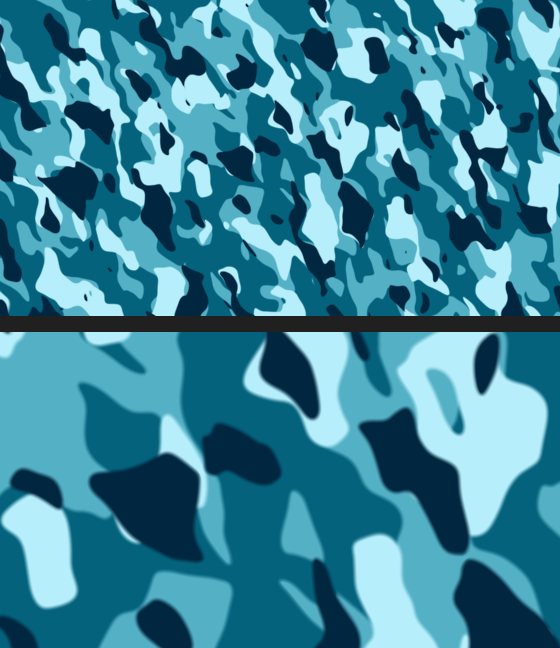
Top: the whole. Bottom: its middle third, enlarged.
Give the GLSL for this pattern, as a WebGL 1 fragment shader.

```glsl
precision highp float;
// Four-tone blue camouflage: slanted, dripping patches with crisp wavy outlines.

uniform vec2 u_resolution;

// Palette, from the ground up
const vec3 TEAL = vec3(0.015, 0.385, 0.485);
const vec3 SKY  = vec3(0.33, 0.69, 0.77);
const vec3 ICE  = vec3(0.715, 0.935, 0.985);
const vec3 NAVY = vec3(0.0, 0.15, 0.25);

// Patch layout: x runs across the slant, y along it (canvas height = 1)
const float SLANT = 0.50;                  // lean from the vertical, radians
const vec2 NAVY_CELLS = vec2(10.5, 5.6);
const vec2 ICE_CELLS  = vec2(9.5, 4.8);
const vec2 SKY_CELLS  = vec2(10.0, 4.6);
const vec3 DETAIL = vec3(0.45, 0.60, 0.55);  // lobe strength: navy, ice, sky
const vec3 LEVEL  = vec3(0.89, 0.61, 0.11);  // cut in standard deviations
const float DETAIL_SCALE = 2.15;
const float SKY_NEAR_ICE = 0.4;            // how much sky gathers around ice
const float WARP_SIZE = 0.03;
const float WARP_FREQ = 13.0;
const float NOISE_SIGMA = 0.216;           // standard deviation of the noise
const float EDGE = 0.0032;                 // half width of the soft edge

const float TAU = 6.2831853;

float hash(vec2 cell) {
  vec3 h = fract(cell.xyx * vec3(0.1031, 0.1030, 0.0973));
  h += dot(h, h.yzx + 33.33);
  return fract((h.x + h.y) * h.z);
}

// Dot product of a random unit gradient with the offset from its corner
float corner(vec2 cell, vec2 offset) {
  float angle = TAU * hash(cell);
  return dot(vec2(cos(angle), sin(angle)), offset);
}

float gradientNoise(vec2 p) {
  vec2 i = floor(p);
  vec2 f = p - i;
  vec2 s = f * f * f * (f * (f * 6.0 - 15.0) + 10.0);
  vec2 e = vec2(1.0, 0.0);
  float low  = mix(corner(i, f), corner(i + e.xy, f - e.xy), s.x);
  float high = mix(corner(i + e.yx, f - e.yx), corner(i + e.xx, f - e.xx), s.x);
  return mix(low, high, s.y);
}

// Two octaves, scaled to unit variance
float patches(vec2 p, float detail) {
  float lobes = gradientNoise(p * DETAIL_SCALE + vec2(37.3, 11.7));
  float sum = gradientNoise(p) + detail * lobes;
  return sum / (NOISE_SIGMA * sqrt(1.0 + detail * detail));
}

// Heights of the navy, ice and sky layers at a canvas point
vec3 layers(vec2 p) {
  float c = cos(SLANT);
  float s = sin(SLANT);
  vec2 q = vec2(c * p.x + s * p.y, c * p.y - s * p.x);

  // Bend the outlines
  vec2 w = q * WARP_FREQ;
  q += WARP_SIZE * vec2(gradientNoise(w + 71.2), gradientNoise(w + 143.6));

  float navy = patches(q * NAVY_CELLS + vec2(19.4, 53.1), DETAIL.x);
  float ice  = patches(q * ICE_CELLS + vec2(87.6, 24.8), DETAIL.y);
  float sky  = patches(q * SKY_CELLS + vec2(45.2, 96.5), DETAIL.z);
  return vec3(navy, ice, sky + SKY_NEAR_ICE * ice);
}

void main() {
  vec2 p = gl_FragCoord.xy / u_resolution.y;
  float edge = max(EDGE, 0.7 / u_resolution.y);

  // Divide height by slope for an approximate distance to each outline
  vec2 tap = vec2(0.001, 0.0);
  vec3 height = layers(p);
  vec3 dx = (layers(p + tap.xy) - height) / tap.x;
  vec3 dy = (layers(p + tap.yx) - height) / tap.x;
  vec3 slope = max(sqrt(dx * dx + dy * dy), vec3(2.0));
  vec3 cover = smoothstep(-edge, edge, (height - LEVEL) / slope);

  // Stack the layers over the ground
  vec3 color = mix(TEAL, SKY, cover.z);
  color = mix(color, ICE, cover.y);
  color = mix(color, NAVY, cover.x);
  gl_FragColor = vec4(color, 1.0);
}
```
